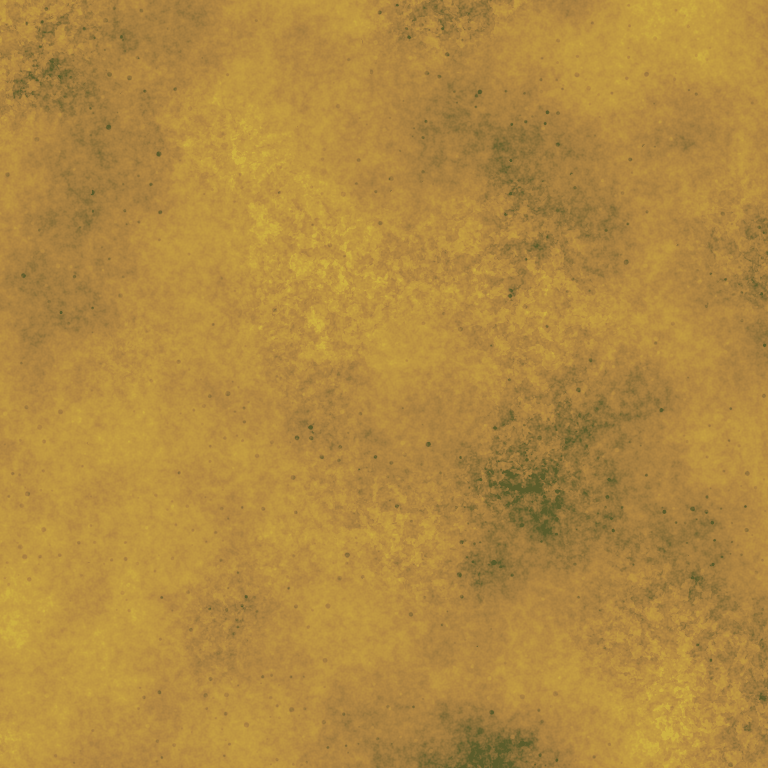
Reproduce this texture procedurally as a Shadertoy shader.

```glsl
// Weathered ochre paper: soft golden clouds, an olive stain, crusty flakes
// and clustered specks. Gradient-noise layers add up to a single tone,
// which a colour ramp turns from olive through tan into gold.

vec2 hash2(vec2 p) {
    vec3 q = fract(p.xyx * vec3(0.1031, 0.1030, 0.0973));
    q += dot(q, q.yzx + 33.33);
    return fract((q.xx + q.yz) * q.zy);
}

vec2 gradient(vec2 cell) {
    float angle = 6.2832 * hash2(cell).x;
    return vec2(cos(angle), sin(angle));
}

float gradientNoise(vec2 p) {
    vec2 i = floor(p), f = p - i, e = vec2(1.0, 0.0);
    vec2 u = f * f * f * (f * (f * 6.0 - 15.0) + 10.0);
    float low = mix(dot(gradient(i), f), dot(gradient(i + e.xy), f - e.xy), u.x);
    float high = mix(dot(gradient(i + e.yx), f - e.yx), dot(gradient(i + e.xx), f - e.xx), u.x);
    return mix(low, high, u.y);
}

float fbm(vec2 p, int octaves, float gain) {
    float sum = 0.0, amplitude = 1.0;
    for (int i = 0; i < octaves; i++) {
        sum += amplitude * gradientNoise(p);
        p = mat2(1.6, 1.2, -1.2, 1.6) * p + 17.3;
        amplitude *= gain;
    }
    return sum;
}

// Soft elliptical blot, 1 at its centre
float blot(vec2 p, vec2 centre, vec2 size) {
    vec2 d = (p - centre) / size;
    return exp(-dot(d, d));
}

// Round specks, one per cell at most; density is the chance of a speck
float specks(vec2 p, float cells, float density, float seed) {
    vec2 q = p * cells, id = floor(q);
    vec2 place = hash2(id + seed), traits = hash2(id + seed + 71.7);
    float radius = mix(0.08, 0.16, traits.y * traits.y);
    float edge = 0.8 * cells / iResolution.y;
    float disc = 1.0 - smoothstep(radius - edge, radius + edge, length(q - id - mix(vec2(0.2), vec2(0.8), place)));
    return disc * step(traits.x, density) * mix(0.6, 1.0, place.x);
}

vec3 ochreRamp(float tone) {
    vec3 ramp[7] = vec3[7](
        vec3(0.36, 0.36, 0.17), vec3(0.53, 0.43, 0.22), vec3(0.64, 0.49, 0.25),
        vec3(0.70, 0.53, 0.26), vec3(0.74, 0.58, 0.26), vec3(0.77, 0.62, 0.26),
        vec3(0.81, 0.69, 0.26));
    float x = clamp(tone * 5.0 + 0.5, 0.0, 5.99);
    int i = int(x);
    return mix(ramp[i], ramp[i + 1], fract(x));
}

void mainImage(out vec4 fragColor, in vec2 fragCoord) {
    vec2 p = fragCoord / iResolution.y;
    vec2 warp = vec2(fbm(p * 9.0 + 3.1, 5, 0.65), fbm(p * 9.0 + 41.7, 5, 0.65));
    vec2 bent = p + 0.035 * warp;

    // Broad clouds, with ragged blots for the main stain and the light areas
    float tone = 0.53 + 0.60 * fbm(p * 3.2 + 0.03 * warp + 8.4, 5, 0.55);
    float stain = blot(bent, vec2(0.73, 0.36), vec2(0.18, 0.11));
    stain += 0.8 * blot(bent, vec2(0.66, 0.01), vec2(0.12, 0.05));
    stain += 0.7 * blot(bent, vec2(0.62, 1.0), vec2(0.09, 0.04));
    stain += 0.5 * blot(bent, vec2(0.28, 0.95), vec2(0.10, 0.06));
    tone -= 0.42 * stain;
    tone += 0.18 * blot(bent, vec2(0.24, 0.28), vec2(0.26, 0.22));
    tone += 0.24 * blot(bent, vec2(0.72, 0.61), vec2(0.11, 0.09));

    // Crusty flakes and thin veins, confined to worn patches
    float worn = smoothstep(-0.05, 0.35, gradientNoise(p * 3.7 + 25.2) + 0.45 * stain);
    worn = max(worn, blot(bent, vec2(0.70, 0.58), vec2(0.11, 0.13)));
    vec2 grit = p * 42.0 + 0.35 * warp;
    float flakes = smoothstep(-0.05, 0.22, fbm(grit, 4, 0.7)) - 0.42;
    float vein = 1.0 - smoothstep(0.0, 0.06, abs(gradientNoise(p * 17.0 + 0.8 * warp + 9.6)));
    tone += worn * (0.27 * flakes - 0.10 * vein);

    // Mottling and fine grain everywhere
    tone += 0.17 * fbm(p * 24.0 + 0.3 * warp + 5.5, 4, 0.75);
    tone += (0.17 + 0.10 * worn) * fbm(p * 85.0 + 2.7, 3, 0.85);

    // Dark and pale specks gather in loose clusters
    float cluster = smoothstep(-0.2, 0.3, gradientNoise(p * 4.3 + 62.1));
    tone -= 0.44 * specks(p, 46.0, 0.04 + 0.25 * cluster, 11.0);
    tone -= 0.30 * specks(p, 70.0, 0.02 + 0.12 * cluster, 37.0);
    tone += 0.22 * specks(p + 0.007, 54.0, 0.08 + 0.28 * worn, 53.0);

    fragColor = vec4(ochreRamp(tone), 1.0);
}
```
